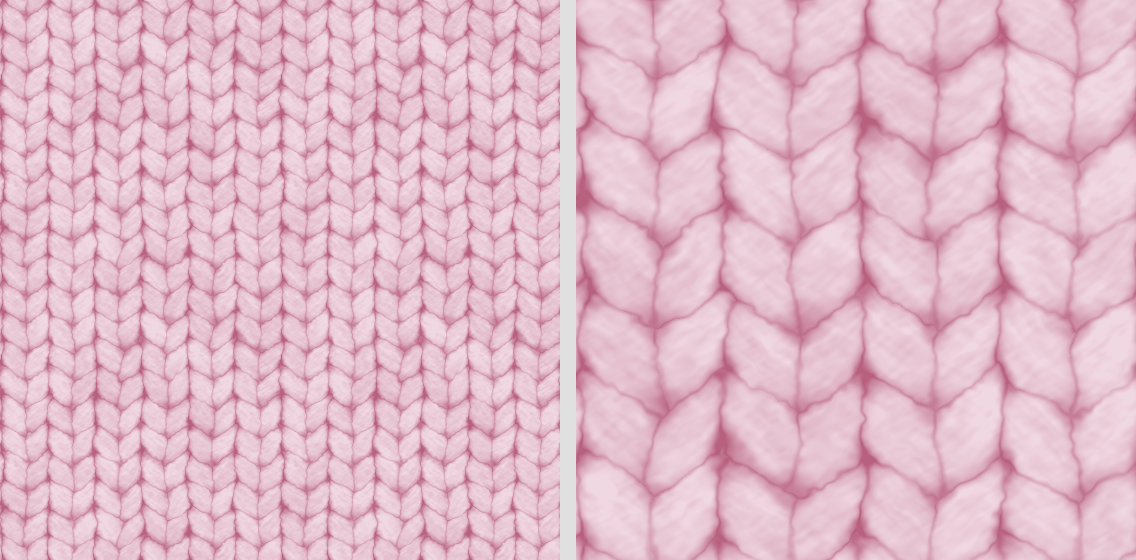
Left: the whole. Right: its middle third, enlarged.
This texture is drawn by a WebGL 1 fragment shader. Its source:

```glsl
precision highp float;
// Soft pink knitted wool: columns of slanted, fuzzy stitch legs in pairs.

uniform vec2 u_resolution;

const float PATCHES = 2.0;        // repeats of the whole varied patch per side
const float COLUMNS = 6.0;        // stitch columns per patch
const float ROWS = 10.0;          // stitch rows per patch
const float ROW_STEP = COLUMNS / ROWS;
const vec2 KNIT_OFFSET = vec2(0.06, 0.1);
const float LEG_LENGTH = 0.44;    // half sizes, in column widths
const float LEFT_WIDTH = 0.225;
const float RIGHT_WIDTH = 0.25;
const float LEG_ANGLE = 1.04;
const float FIBRE_TWIST = 0.32;
const float FIBRE_CONTRAST = 0.27;
const float CREASE_DEPTH = 0.23;
const float FUZZ = 0.12;
const vec3 DEEP_ROSE = vec3(0.74, 0.42, 0.53);
const vec3 PALE_PINK = vec3(0.92, 0.80, 0.85);
const float TAU = 6.28319;

float hash(vec2 p) {
  return fract(sin(dot(p, vec2(127.1, 311.7))) * 43758.5);
}

// Value noise whose lattice wraps after a whole number of cells.
float wrapNoise(vec2 p, float period) {
  vec2 cell = floor(p);
  vec2 f = p - cell;
  f = f * f * (3.0 - 2.0 * f);
  vec2 lo = mod(cell, period);
  vec2 hi = mod(cell + 1.0, period);
  return mix(mix(hash(lo), hash(vec2(hi.x, lo.y)), f.x),
             mix(hash(vec2(lo.x, hi.y)), hash(hi), f.x), f.y);
}

// Layered sines: broad light and dark areas, periodic over the patch.
float broadTone(vec2 t) {
  return sin(TAU * (t.x + 2.0 * t.y) + 1.3) * 0.4
       + sin(TAU * (2.0 * t.x - t.y) + 4.0) * 0.35
       + sin(TAU * (3.0 * t.x + 3.0 * t.y) + 0.6) * 0.25;
}

// Strands running along a leg, twisted against its axis.
float strands(vec2 leg, float seed) {
  float across = leg.y - FIBRE_TWIST * leg.x + 0.7 * leg.x * leg.y;
  vec2 shift = vec2(20.0 + 31.0 * seed, 40.0 + 57.0 * seed);
  float coarse = wrapNoise(vec2(leg.x * 3.0, across * 13.0) + shift, 128.0);
  float fine = wrapNoise(vec2(leg.x * 5.0, across * 27.0) + shift.yx, 128.0);
  return 0.55 * coarse + 0.45 * fine - 0.5;
}

void main() {
  vec2 t = gl_FragCoord.xy / u_resolution * PATCHES;

  // Uneven columns and fuzzy outlines.
  vec2 p = t * COLUMNS - KNIT_OFFSET;
  p.x += 0.02 * sin(TAU * (2.0 * t.y + t.x)) + 0.015 * sin(TAU * (5.0 * t.y - 2.0 * t.x));
  p += 0.055 * (vec2(wrapNoise(t * 31.0, 31.0), wrapNoise(t * 31.0 + 9.0, 31.0)) - 0.5);
  p += 0.035 * (vec2(wrapNoise(t * 97.0, 97.0), wrapNoise(t * 97.0 + 40.0, 97.0)) - 0.5);

  // Find the highest leg and the runner-up among the neighbours.
  vec2 home = floor(vec2(p.x * 2.0, p.y / ROW_STEP));
  float top = -9.0;
  float second = -9.0;
  float seed = 0.0;
  vec2 topLeg = vec2(0.0);
  for (int i = -1; i <= 1; i++) {
    for (int j = -1; j <= 1; j++) {
      vec2 slot = home + vec2(float(i), float(j));
      vec2 id = mod(slot, vec2(2.0 * COLUMNS, ROWS));
      float isLeft = mod(id.x, 2.0);
      float rnd = hash(id + 3.7);
      vec2 jitter = vec2(hash(id + 17.3), hash(id + 41.9)) - 0.5;
      vec2 d = p - (slot + vec2(0.5, 0.0)) * vec2(0.5, ROW_STEP);
      d -= jitter * vec2(0.045, 0.14);
      d.x *= 2.0 * isLeft - 1.0;
      float angle = LEG_ANGLE + 0.28 * (rnd - 0.5);
      vec2 axis = vec2(cos(angle), sin(angle));
      vec2 leg = vec2(dot(d, axis), dot(d, vec2(axis.y, -axis.x)));
      float width = mix(RIGHT_WIDTH, LEFT_WIDTH, isLeft) * (0.93 + 0.14 * rnd);
      width *= 1.0 - 0.3 * isLeft * clamp(leg.x / LEG_LENGTH, -0.5, 1.0);
      vec2 e = leg / vec2(LEG_LENGTH, width);
      float height = 1.0 - dot(e, e);
      if (height > top) {
        second = top;
        top = height;
        topLeg = leg;
        seed = hash(id + 71.1);
      } else {
        second = max(second, height);
      }
    }
  }

  // Rounded yarn over grooves, deepest where the paired legs meet.
  float fromSpine = abs(fract(p.x + 0.5) - 0.5);
  float spine = exp(-fromSpine * fromSpine * 130.0);
  float body = smoothstep(-0.3, 0.65, top);
  float crease = 1.0 - smoothstep(0.0, 0.36, top - second);
  float shade = mix(mix(0.42, 0.04, spine), 1.0, body);
  shade -= CREASE_DEPTH * crease + 0.07 * spine;
  shade += 0.16 * topLeg.x + 0.14 * (seed - 0.5);

  // Fibres, stray fuzz and broad tone.
  shade += FIBRE_CONTRAST * strands(topLeg, seed) * (0.5 + 0.5 * body);
  float fuzz = wrapNoise(vec2(t.x + t.y, t.y) * 71.0, 71.0)
             + wrapNoise(vec2(t.x - t.y, t.y) * 113.0, 113.0) - 1.0;
  shade += FUZZ * fuzz + 0.05 * broadTone(t);

  gl_FragColor = vec4(mix(DEEP_ROSE, PALE_PINK, clamp(shade, -0.1, 1.12)), 1.0);
}
```
